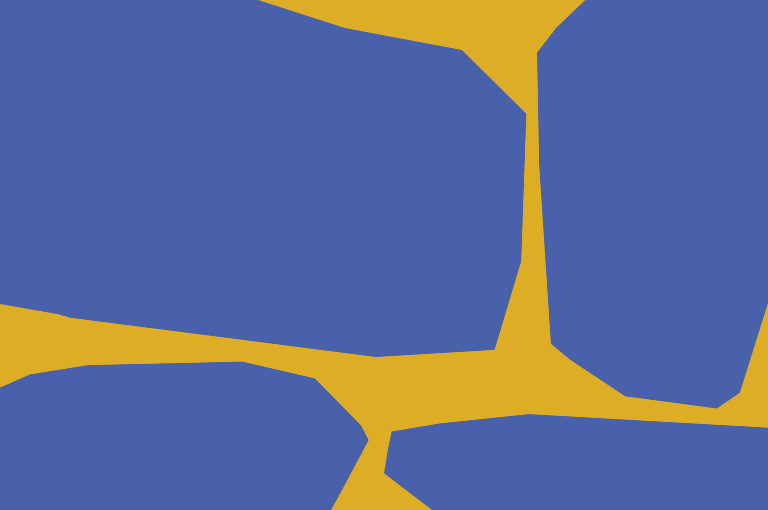
A WebGL 2 fragment shader for this background:

```glsl
#version 300 es
precision highp float;

#define STONE_COLOR vec3(0.286, 0.380, 0.671)
#define MORTAR_COLOR vec3(0.867, 0.678, 0.145)
#define CANVAS_SPAN vec2(1.5, 1.0)
#define CORNERS 12

uniform vec2 u_resolution;
out vec4 fragColor;

// Signed distance to a closed polygon, negative inside
float polygonDistance(vec2 p, vec2 corner[CORNERS]) {
    float nearest = 1e6;
    float side = 1.0;
    for (int i = 0; i < CORNERS; i++) {
        vec2 a = corner[i];
        vec2 b = corner[(i + 1) % CORNERS];
        vec2 edge = b - a;
        vec2 toPoint = p - a;
        vec2 offset = toPoint - edge * clamp(dot(toPoint, edge) / dot(edge, edge), 0.0, 1.0);
        nearest = min(nearest, dot(offset, offset));

        // Each edge crossed by a horizontal ray flips the side
        if ((a.y > p.y) != (b.y > p.y) && p.x < a.x + edge.x * (p.y - a.y) / edge.y) {
            side = -side;
        }
    }
    return side * sqrt(nearest);
}

// Four angular stones whose outer corners run past the canvas
float stoneDistance(vec2 p) {
    float upperLeft = polygonDistance(p, vec2[CORNERS](
        vec2(0.334, 1.055), vec2(0.674, 0.945), vec2(0.902, 0.902), vec2(1.028, 0.777),
        vec2(1.018, 0.488), vec2(0.966, 0.314), vec2(0.734, 0.300), vec2(0.137, 0.377),
        vec2(0.113, 0.384), vec2(0.0, 0.404), vec2(-0.2, 0.439), vec2(-0.2, 1.055)));

    float upperRight = polygonDistance(p, vec2[CORNERS](
        vec2(1.200, 1.055), vec2(1.086, 0.945), vec2(1.049, 0.897), vec2(1.053, 0.678),
        vec2(1.076, 0.326), vec2(1.113, 0.295), vec2(1.221, 0.223), vec2(1.400, 0.199),
        vec2(1.445, 0.230), vec2(1.6, 0.726), vec2(1.7, 0.9), vec2(1.7, 1.055)));

    float lowerLeft = polygonDistance(p, vec2[CORNERS](
        vec2(-0.2, 0.152), vec2(0.059, 0.266), vec2(0.172, 0.284), vec2(0.473, 0.291),
        vec2(0.615, 0.258), vec2(0.705, 0.166), vec2(0.720, 0.137), vec2(0.668, 0.039),
        vec2(0.619, -0.05), vec2(0.3, -0.05), vec2(0.1, -0.05), vec2(-0.2, -0.05)));

    float lowerRight = polygonDistance(p, vec2[CORNERS](
        vec2(0.909, -0.05), vec2(0.750, 0.072), vec2(0.758, 0.121), vec2(0.765, 0.154),
        vec2(0.861, 0.170), vec2(1.033, 0.188), vec2(1.7, 0.150), vec2(1.7, -0.05),
        vec2(1.5, -0.05), vec2(1.3, -0.05), vec2(1.1, -0.05), vec2(1.0, -0.05)));

    return min(min(upperLeft, upperRight), min(lowerLeft, lowerRight));
}

void main() {
    vec2 p = gl_FragCoord.xy / u_resolution * CANVAS_SPAN;

    // Blend over about one pixel at the stone edges
    float blur = 0.5 / u_resolution.y;
    float mortar = smoothstep(-blur, blur, stoneDistance(p));
    fragColor = vec4(mix(STONE_COLOR, MORTAR_COLOR, mortar), 1.0);
}
```
